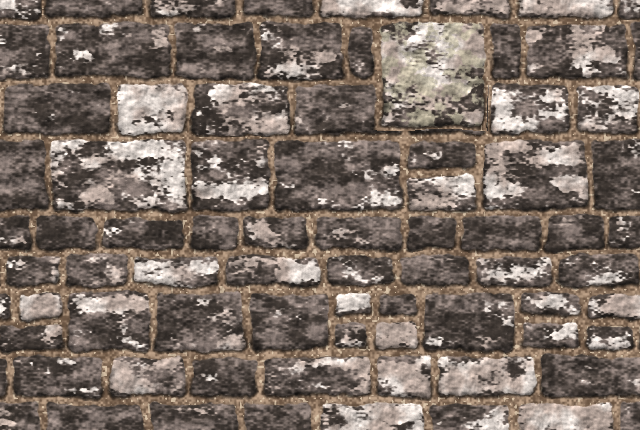
Give the GLSL for this texture, as a Shadertoy shader.

```glsl
// Weathered wall of coursed dark stone with pale worn patches and sandy mortar.

const float WALL_WIDTH = 1.488;   // in canvas heights
const float COURSE_EDGE[10] = float[](-0.047, 0.070, 0.178, 0.328, 0.415,
                                      0.504, 0.680, 0.812, 0.953, 1.070);
const float STONE_COUNT[8] = float[](7., 7., 7., 8., 9., 6., 7., 7.);
const float FIRST_JOINT[8] = float[](.57, .98, .57, .84, .55, .64, .23, .75);
const vec2 BLOCK_LO = vec2(0.880, 0.695);   // tall block spanning two courses
const vec2 BLOCK_HI = vec2(1.136, 0.953);
const float BLOCK_SEED = 2.0;               // outside the range of hashed seeds

const vec3 SOOT = vec3(0.235, 0.208, 0.19);
const vec3 SLATE = vec3(0.53, 0.475, 0.45);
const vec3 BUFF = vec3(0.73, 0.66, 0.62);
const vec3 CHALK = vec3(0.93, 0.89, 0.86);
const vec3 LICHEN = vec3(0.70, 0.67, 0.58);
const vec3 MORTAR_DARK = vec3(0.42, 0.335, 0.265);
const vec3 MORTAR_LIGHT = vec3(0.75, 0.64, 0.54);
const vec3 GRIT = vec3(0.90, 0.82, 0.71);

struct Stone { vec2 lo; vec2 hi; float seed; };

float hash(vec2 p) {
    return fract(sin(dot(p, vec2(127.1, 311.7))) * 43758.5453);
}

float noise(vec2 p) {
    vec2 i = floor(p), f = fract(p);
    f = f * f * (3.0 - 2.0 * f);
    return mix(mix(hash(i), hash(i + vec2(1, 0)), f.x),
               mix(hash(i + vec2(0, 1)), hash(i + vec2(1, 1)), f.x), f.y);
}

float fbm(vec2 p) {
    float sum = 0.0, amp = 0.5;
    for (int o = 0; o < 5; o++) {
        sum += amp * noise(p);
        p = mat2(1.6, 1.2, -1.2, 1.6) * p + 7.3;
        amp *= 0.5;
    }
    return sum;
}

// Horizontal position of the i-th upright joint in a course
float joint(float i, float course, float count, float phase) {
    float jitter = 0.42 * (hash(vec2(mod(i, count), course * 7.3 + 1.0)) - 0.5);
    return (i + phase + jitter) / count * WALL_WIDTH;
}

// Keeps the part of an interval that lies on the same side of a cut as x
void cutAt(float x, float cut, inout float lo, inout float hi) {
    if (x < cut) hi = min(hi, cut);
    else lo = max(lo, cut);
}

// Breaks a tall cell into two levels, and wide levels into two stones
void splitCell(vec2 p, inout Stone s) {
    float midY = mix(s.lo.y, s.hi.y, mix(0.45, 0.6, hash(vec2(s.seed, 2.0))));
    cutAt(p.y, midY, s.lo.y, s.hi.y);
    s.seed = hash(vec2(s.seed, step(midY, p.y) + 5.0));
    if (s.hi.x - s.lo.x > 0.2) {
        float midX = mix(s.lo.x, s.hi.x, mix(0.35, 0.65, s.seed));
        cutAt(p.x, midX, s.lo.x, s.hi.x);
        s.seed = hash(vec2(s.seed, step(midX, p.x) + 9.0));
    }
}

Stone findStone(vec2 p) {
    if (all(greaterThan(p, BLOCK_LO)) && all(lessThan(p, BLOCK_HI)))
        return Stone(BLOCK_LO, BLOCK_HI, BLOCK_SEED);
    int k = 0;
    for (int j = 1; j < 9; j++) if (p.y > COURSE_EDGE[j]) k = j;
    float course = float(k % 8), count = STONE_COUNT[k % 8], phase = FIRST_JOINT[k % 8];
    float i = floor(p.x / WALL_WIDTH * count - phase);
    if (p.x < joint(i, course, count, phase)) i -= 1.0;
    else if (p.x >= joint(i + 1.0, course, count, phase)) i += 1.0;
    float id = mod(i, count);
    Stone s = Stone(vec2(joint(i, course, count, phase), COURSE_EDGE[k]),
                    vec2(joint(i + 1.0, course, count, phase), COURSE_EDGE[k + 1]),
                    hash(vec2(id, course) + 3.7));
    // Only the two tallest courses hold stacked small stones
    bool stacked = id == 3.0 || (k == 2 && id > 4.5);
    if (s.hi.y - s.lo.y > 0.145 && stacked) splitCell(p, s);
    if (p.y > BLOCK_LO.y && p.y < BLOCK_HI.y)
        cutAt(p.x, p.x < BLOCK_LO.x ? BLOCK_LO.x : BLOCK_HI.x, s.lo.x, s.hi.x);
    return s;
}

float roundedBox(vec2 p, vec2 halfSize, float radius) {
    vec2 q = abs(p) - halfSize + radius;
    return length(max(q, 0.0)) + min(max(q.x, q.y), 0.0) - radius;
}

vec3 stoneColor(vec2 p, float seed, float edge, float side) {
    vec2 shift = vec2(seed * 53.0, seed * 31.0);
    float fine = noise(p * vec2(130.0, 210.0) + shift) - 0.5;
    vec3 col = mix(SOOT, SLATE, smoothstep(0.25, 0.75, fbm(p * vec2(20.0, 32.0) + shift) + 0.3 * fine));
    // Pale wear, from a few flecks to most of the face
    float wear = mix(-0.19, 0.23, pow(hash(vec2(seed, 4.0)), 1.4));
    float patches = fbm(p * vec2(17.0, 29.0) + shift.yx) + wear + 0.22 * fine;
    vec3 pale = mix(BUFF, CHALK, smoothstep(0.38, 0.58, fbm(p * 12.0 + shift)));
    col = mix(col, pale, smoothstep(0.50, 0.64, patches - 0.1 * edge) * 0.92);
    float growth = smoothstep(0.42, 0.60, fbm(p * 48.0 + shift) + 0.2 * fine);
    col = mix(col, LICHEN, 0.75 * growth * step(BLOCK_SEED, seed));
    // Chiselled relief and bevel, lit from above
    float relief = fbm(p * 30.0 + shift) - fbm((p + vec2(-0.003, 0.006)) * 30.0 + shift);
    return col * (1.0 + 1.6 * relief + 0.22 * fine + edge * (0.26 * side - 0.15));
}

vec3 mortarColor(vec2 p, float dist, float side) {
    float grain = noise(p * 190.0);
    vec3 col = mix(MORTAR_DARK, MORTAR_LIGHT, smoothstep(0.2, 0.8, 0.5 * fbm(p * 28.0) + 0.5 * grain));
    col = mix(col, GRIT, 0.8 * smoothstep(0.74, 0.9, noise(p * 150.0 + 31.0)));
    float shadow = smoothstep(0.009, 0.0, dist) * mix(0.62, 0.1, smoothstep(-0.8, 0.2, side));
    return col * (1.0 - shadow);
}

void mainImage(out vec4 fragColor, in vec2 fragCoord) {
    vec2 p = fragCoord / iResolution.y;
    vec2 warped = p + 0.011 * (vec2(noise(p * 17.0), noise(p * 17.0 + 40.0)) - 0.5);
    Stone s = findStone(warped);
    vec2 halfSize = max(0.5 * (s.hi - s.lo) - mix(0.006, 0.012, hash(vec2(s.seed, 8.0))), 0.001);
    vec2 local = warped - 0.5 * (s.lo + s.hi);
    float radius = min(0.010, 0.5 * min(halfSize.x, halfSize.y));
    float dist = roundedBox(local, halfSize, radius) + 0.014 * (fbm(p * 45.0) - 0.5);
    float side = clamp(local.y / halfSize.y, -1.0, 1.0);
    float edge = smoothstep(-0.014, 0.0, dist);
    float blur = 1.0 / iResolution.y;
    vec3 col = mix(stoneColor(p, s.seed, edge, side), mortarColor(p, dist, side),
                   smoothstep(-blur, blur, dist));
    fragColor = vec4(clamp(col, 0.0, 1.0), 1.0);
}
```
